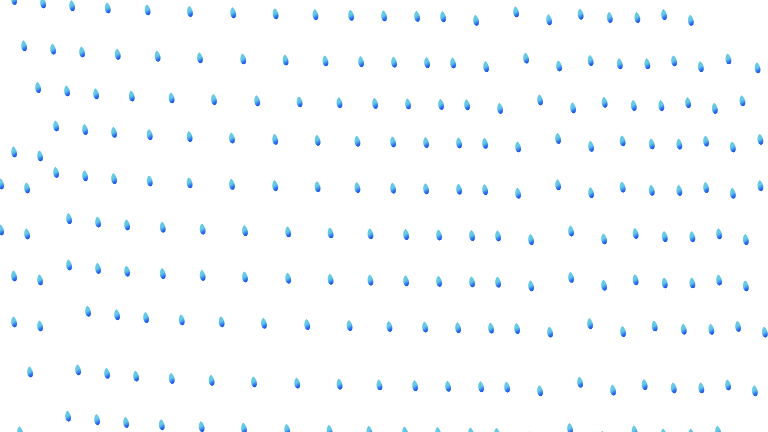
A Shadertoy shader for this pattern:

```glsl
// Draws wavering rows of small blue raindrops on white.

// Canvas units: 768 across, 432 down, y measured from the top.

// Shared outline of every row: drop k relative to the first one.
vec2 rowCurve(float k) {
    float x = 33.0 * k
            - 8.0 * smoothstep(0.0, 2.0, k)
            + 48.0 * smoothstep(2.0, 9.0, k)
            - 34.0 * smoothstep(15.0, 23.0, k)
            - 7.0 * exp(-(k - 12.5) * (k - 12.5) * 4.0 + 1.0);
    float jitter = 4.5 * cos(radians(160.0) * (k - 13.0)) - 1.2;
    float y = 19.0 * (1.0 - exp(-k / 5.0)) + jitter * step(12.5, k);
    return vec2(x, y);
}

// First drop of each row: drifts right, then back near the bottom.
vec2 rowStart(float row) {
    float rise = min(row, 3.0);
    float pairStep = floor(max(min(row, 7.0) - 3.0, 0.0) / 2.0);
    float x = 14.0 + rise * (8.0 + 2.0 * rise)
            + pairStep * (10.0 + 3.0 * pairStep)
            - 10.0 * max(row - 7.0, 0.0);
    float lift = 12.3 * smoothstep(1.3, 3.0, row) * step(row, 7.5);
    return vec2(x, 46.3 * row - 0.5 - lift);
}

// Short run at the left margin, beside the lower rows.
vec2 marginDrop(float row, float k) {
    float inset = 13.0 * step(abs(row - 4.5), 0.6);
    float x = 40.0 - inset - 10.0 * max(row - 7.0, 0.0);
    float y = 188.0 + 46.0 * (row - 4.0) + 14.0 * step(2.5, abs(row - 6.0));
    return vec2(x, y) + (k + 1.0) * vec2(26.0, 4.0);
}

// Approximate distance to a teardrop leaning slightly to the left.
float teardrop(vec2 q) {
    float t = clamp((q.y + 5.4) / 10.8, 0.0, 1.0);
    float halfWidth = 6.4 * pow(t, 0.7) * sqrt(1.0 - t);
    float side = abs(q.x - 0.12 * q.y) - halfWidth;
    return max(side * 0.9, abs(q.y) - 5.4);
}

void mainImage(out vec4 fragColor, in vec2 fragCoord) {
    float unit = 768.0 / iResolution.x;
    vec2 p = vec2(fragCoord.x, iResolution.y - fragCoord.y) * unit;
    vec3 color = vec3(1.0);

    for (int j = 0; j < 10; j++) {
        float row = float(j);
        vec2 start = rowStart(row);
        int first = j < 3 ? 0 : (j < 8 ? -2 : -1);
        int last = j == 0 ? 20 : 22;

        for (int i = first; i <= last; i++) {
            float k = float(i);
            vec2 center = i < 0 ? marginDrop(row, k) : start + rowCurve(k);
            vec2 q = p - center;
            if (max(abs(q.x), abs(q.y)) > 9.0) continue;

            // Cyan tip shading to deep blue at the lower right
            float shade = smoothstep(-1.5, 5.5, q.y + 0.6 * q.x);
            vec3 water = mix(vec3(0.40, 0.79, 0.90), vec3(0.12, 0.36, 0.93), shade);
            float cover = 1.0 - smoothstep(-0.6 * unit, 0.6 * unit, teardrop(q));
            color = mix(color, water, cover);
        }
    }
    fragColor = vec4(color, 1.0);
}
```
